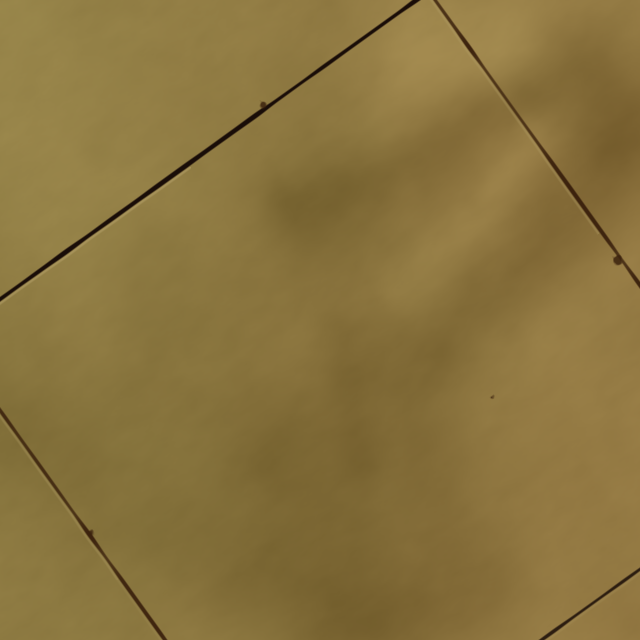
This texture is drawn by a Shadertoy shader. Its source:

```glsl
const float TILE = 0.926;
const vec2 GRID_ORIGIN = vec2(0.2095, -0.4937);
const vec2 GRID_AXIS = vec2(0.812, 0.5835);
const float JOINT_HALF_WIDTH = 0.0027;
const float JOINT_SOFTNESS = 0.0016;
const float BASE_TONE = 0.76;
const float CLOUD_AMOUNT = 0.32;
const float GRAIN_AMOUNT = 0.12;

const vec3 DARK_STONE = vec3(0.43, 0.35, 0.16);
const vec3 LIGHT_STONE = vec3(0.62, 0.53, 0.30);
const vec3 JOINT_BROWN = vec3(0.23, 0.13, 0.05);
const vec3 JOINT_BLACK = vec3(0.10, 0.05, 0.03);
const vec3 EDGE_LIGHT = vec3(0.70, 0.62, 0.40);
const vec3 WARM_SHIFT = vec3(0.022, -0.008, 0.002);

// Stain strokes: start and end points, then radius and darkening
const int STAINS = 11;
const vec4 STAIN_LINE[STAINS] = vec4[](
    vec4(0.82, 0.83, 0.46, 0.67), vec4(0.96, 0.74, 0.70, 0.46),
    vec4(0.54, 0.47, 0.56, 0.26), vec4(0.45, 0.28, 0.56, 0.05),
    vec4(0.30, 0.50, 0.55, 0.60), vec4(0.91, 0.88, 1.00, 0.80),
    vec4(0.62, 0.40, 0.74, 0.10), vec4(0.05, 0.30, 0.35, 0.08),
    vec4(0.66, 0.90, 0.78, 0.94), vec4(0.64, 0.55, 0.84, 0.76),
    vec4(0.00, 0.90, 0.10, 0.70));
const vec2 STAIN_SHAPE[STAINS] = vec2[](
    vec2(0.06, 0.36), vec2(0.06, 0.38), vec2(0.04, 0.22), vec2(0.13, 0.50),
    vec2(0.14, 0.26), vec2(0.08, 0.40), vec2(0.09, 0.28), vec2(0.13, 0.28),
    vec2(0.09, -0.24), vec2(0.04, -0.18), vec2(0.16, -0.12));

// Chips: position and radius
const int CHIPS = 4;
const vec3 CHIP[CHIPS] = vec3[](
    vec3(0.411, 0.836, 0.0065), vec3(0.965, 0.594, 0.0085),
    vec3(0.142, 0.167, 0.0050), vec3(0.768, 0.379, 0.0030));

float hash(vec2 p) {
    vec3 q = fract(vec3(p.xyx) * 0.1031);
    q += dot(q, q.yzx + 33.33);
    return fract((q.x + q.y) * q.z);
}

float noise(vec2 p) {
    vec2 i = floor(p), f = fract(p);
    f = f * f * (3.0 - 2.0 * f);
    return mix(mix(hash(i), hash(i + vec2(1, 0)), f.x),
               mix(hash(i + vec2(0, 1)), hash(i + vec2(1, 1)), f.x), f.y);
}

float fbm(vec2 p) {
    float sum = 0.0, amplitude = 0.5;
    for (int i = 0; i < 4; i++) {
        sum += amplitude * noise(p);
        p = mat2(1.6, 1.2, -1.2, 1.6) * p + 17.3;
        amplitude *= 0.5;
    }
    return sum / 0.9375;
}

float segmentDistance(vec2 p, vec2 a, vec2 b) {
    vec2 ab = b - a;
    return length(p - a - ab * clamp(dot(p - a, ab) / dot(ab, ab), 0.0, 1.0));
}

// Sum of soft strokes with wavering outlines
float stains(vec2 p) {
    p += 0.08 * (vec2(fbm(p * 5.0 + 40.0), fbm(p * 5.0 + 71.0)) - 0.5);
    float sum = 0.0;
    for (int i = 0; i < STAINS; i++) {
        float d = segmentDistance(p, STAIN_LINE[i].xy, STAIN_LINE[i].zw) / STAIN_SHAPE[i].x;
        sum += STAIN_SHAPE[i].y * exp(-d * d);
    }
    return sum;
}

void mainImage(out vec4 fragColor, in vec2 fragCoord) {
    vec2 p = fragCoord / iResolution.y;
    float soft = max(JOINT_SOFTNESS, 0.75 / iResolution.y);
    vec2 q = vec2(dot(p, GRID_AXIS), dot(p, vec2(-GRID_AXIS.y, GRID_AXIS.x))) - GRID_ORIGIN;

    // Mottled stone surface
    float tone = BASE_TONE - stains(p) + CLOUD_AMOUNT * (fbm(p * 6.0 + 9.0) - 0.5);
    tone += GRAIN_AMOUNT * (fbm(q * vec2(28.0, 55.0) + 80.0) - 0.5);
    vec3 color = mix(DARK_STONE, LIGHT_STONE, clamp(tone, -0.12, 1.08));
    color += WARM_SHIFT * (p.x - 0.5 + 0.5 * (fbm(p * 4.0 + 5.0) - 0.5));

    // Joints with a broken pale lip on their lower side
    vec2 index = round(q / TILE);
    vec2 offset = q - TILE * index;
    vec2 wear = vec2(noise(vec2(q.y * 22.0, index.x)), noise(vec2(q.x * 22.0, index.y + 30.0)));
    float upperRow = step(0.5, index.y);
    vec2 halfWidth = JOINT_HALF_WIDTH * (0.75 + 0.5 * wear) * vec2(1.0, mix(0.85, 1.15, upperRow));
    vec2 lip = 1.0 - smoothstep(vec2(0.0), vec2(0.0035), abs(offset + halfWidth + 0.0025));
    lip *= smoothstep(0.25, 0.8, wear.yx) * vec2(0.35, mix(0.2, 0.6, upperRow));
    color = mix(color, EDGE_LIGHT, max(lip.x, lip.y));
    vec2 joint = 1.0 - smoothstep(halfWidth - soft, halfWidth + soft, abs(offset));
    color = mix(color, JOINT_BROWN, joint.x * (0.75 + 0.25 * wear.x));
    color = mix(color, JOINT_BLACK, joint.y * mix(0.85, 1.0, upperRow));

    // Ragged chips
    for (int i = 0; i < CHIPS; i++) {
        float d = length(p - CHIP[i].xy) + 0.005 * (noise(p * 180.0) - 0.5);
        float chip = 1.0 - smoothstep(CHIP[i].z - 2.0 * soft, CHIP[i].z + soft, d);
        color = mix(color, JOINT_BROWN, 0.85 * chip);
    }
    fragColor = vec4(color, 1.0);
}
```
